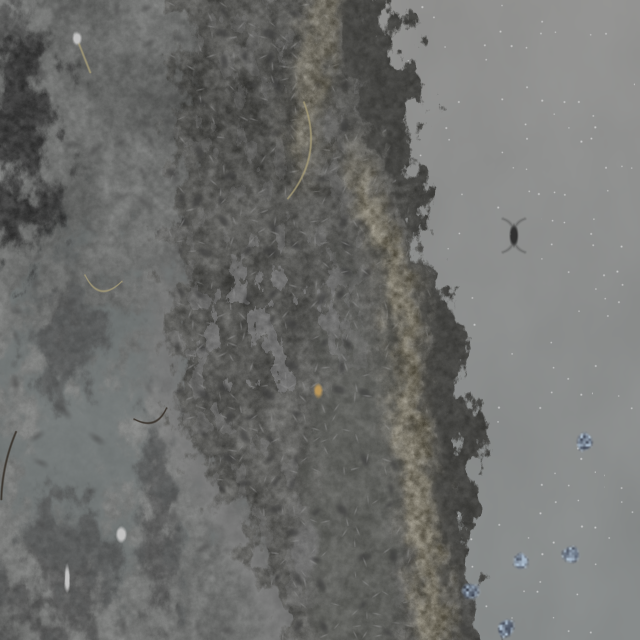
Give the GLSL for this texture, as a WebGL 2 fragment shader.

```glsl
#version 300 es
precision highp float;
uniform vec2 u_resolution;
out vec4 fragColor;

float hash(vec2 p) {
  vec3 q = fract(p.xyx * 0.1031);
  q += dot(q, q.yzx + 33.33);
  return fract((q.x + q.y) * q.z);
}

float noise(vec2 p) {
  vec2 i = floor(p), f = fract(p);
  f *= f * (3.0 - 2.0 * f);
  return mix(mix(hash(i), hash(i + vec2(1, 0)), f.x),
             mix(hash(i + vec2(0, 1)), hash(i + 1.0), f.x), f.y);
}

// Layered noise centred on zero
float fbm(vec2 p) {
  float sum = -0.5, amp = 0.52;
  for (int i = 0; i < 5; i++) {
    sum += amp * noise(p);
    p = mat2(1.6, 1.2, -1.2, 1.6) * p + 17.3;
    amp *= 0.5;
  }
  return sum;
}

float bell(float x, float w) { return exp(-x * x / (w * w)); }
float ramp(float a, float b, float x) { return smoothstep(a, b, x); }

// Soft ellipse with a ragged rim
float blot(vec2 p, float x, float y, float w, float h, float rag) {
  return 1.0 - ramp(0.55, 1.2, length((p - vec2(x, y)) / vec2(w, h)) + rag);
}

// Bowed strand from a to b
float strand(vec2 p, vec2 a, vec2 b, float bow, float aa) {
  vec2 d = b - a, n = normalize(vec2(-d.y, d.x));
  float h = clamp(dot(p - a, d) / dot(d, d), 0.0, 1.0);
  float dist = length(p - a - d * h - n * bow * 4.0 * h * (1.0 - h));
  return 1.0 - ramp(0.0015 - aa, 0.0015 + aa, dist);
}

// One randomly turned ellipse per cell; size is in cell units
float flecks(vec2 p, float cells, float density, vec2 size, float aa) {
  vec2 g = p * cells, id = floor(g);
  vec2 q = fract(g) - 0.3 - 0.4 * vec2(hash(id + 3.0), hash(id + 8.0));
  float a = 3.0 * hash(id + 21.0) - 1.5, r = 0.5 + 0.5 * hash(id + 5.0);
  q *= mat2(cos(a), sin(a), -sin(a), cos(a));
  float d = (length(q / (size * r)) - 1.0) * size.x * r / cells;
  return step(hash(id + 40.0), density) * (1.0 - ramp(-aa, aa, d));
}

void main() {
  vec2 p = gl_FragCoord.xy / u_resolution;
  float aa = 1.0 / min(u_resolution.x, u_resolution.y), t = 1.0 - p.y;
  float broad = fbm(p * vec2(9, 6)), rough = fbm(p * vec2(42, 30) + 9.0);
  float fine = fbm(p * 115.0 + 31.0), rag = rough * 2.2 + broad;

  // Borders between the vertical bands
  float low = ramp(0.5, 1.0, t), mid = ramp(0.2, 0.52, t);
  float waterX = 0.617 + 0.038 * ramp(0.0, 0.2, t) + 0.073 * ramp(0.37, 0.53, t) + 0.018 * low;
  float wetX = 0.535 + 0.09 * ramp(0.1, 0.3, t) + 0.04 * mid + 0.03 * low;
  float mudX = 0.272 + 0.19 * ramp(0.58, 1.04, t);
  float water = ramp(-0.006, 0.006, p.x - waterX + rough * 0.12 + broad * 0.03);
  float mud = ramp(-0.012, 0.012, p.x - mudX + rough * 0.16);

  // Silty left bank
  vec3 bank = vec3(0.425, 0.43, 0.425) + 0.2 * broad + 0.13 * (rough + fine);
  bank = mix(bank, vec3(0.45, 0.475, 0.475), 0.75 * blot(p, 0.13, 0.31, 0.17, 0.24, rag));
  float gloom = max(blot(p, 0.015, 0.78, 0.07, 0.15, rag), 0.6 * blot(p, 0.0, 0.97, 0.06, 0.07, rag));
  float stain = max(blot(p, 0.1, 0.46, 0.05, 0.11, rag), blot(p, 0.09, 0.1, 0.09, 0.12, rag));
  stain = max(stain, blot(p, 0.245, 0.2, 0.035, 0.2, rag));
  bank = mix(bank, vec3(0.31) + 0.14 * fine, 0.65 * stain);
  bank = mix(bank, vec3(0.21) + 0.2 * fine, 0.85 * gloom);
  bank = mix(bank, vec3(0.29), 0.5 * flecks(p, 24.0, 0.28, vec2(0.13, 0.28), 3.0 * aa));
  float fringe = bell(p.x - mudX + 0.012, 0.032) * ramp(0.3, 0.6, t);
  bank = mix(bank, vec3(0.49) + 0.15 * rough, 0.7 * fringe);

  // Dark central mud with pale crusts and a smooth lower tongue
  vec3 soil = vec3(0.335, 0.335, 0.325) + 0.14 * broad + 0.2 * (rough + fine);
  float tongue = blot(p, 0.55, 0.18, 0.085, 0.4, rag * 0.4);
  soil = mix(soil, vec3(0.385, 0.39, 0.375) + 0.1 * (fine + rough), 0.8 * tongue);
  float crust = ramp(0.08, 0.13, fbm(p * vec2(48, 30) + 70.0)) * (1.0 - 0.7 * tongue);
  crust *= 0.35 + 0.55 * blot(p, 0.43, 0.47, 0.15, 0.17, 0.0);
  crust = max(crust, 0.8 * blot(p, 0.474, 0.14, 0.022, 0.055, rag * 0.6));
  soil = mix(soil, vec3(0.46) + 0.15 * fine, crust);
  soil = mix(soil, vec3(0.24), 0.65 * flecks(p, 27.0, 0.4, vec2(0.17, 0.3), 2.5 * aa));
  soil = mix(soil, vec3(0.57), 0.6 * flecks(p, 62.0, 0.25, vec2(0.07, 0.3), aa));

  // Wet dark strip and sandy seams
  float wet = ramp(-0.012, 0.012, p.x - wetX + rough * 0.15);
  wet *= 1.0 - 0.6 * bell(t - 0.4, 0.025) - 0.45 * ramp(0.83, 0.95, t);
  soil = mix(soil, vec3(0.265, 0.265, 0.255) + 0.12 * fine, 0.92 * wet);
  float seam = p.x + rough * 0.06;
  float sand = 0.85 * bell(seam - 0.558 - 0.075 * mid - 0.04 * low, 0.026) * ramp(0.18, 0.32, t);
  sand = max(sand, 0.65 * bell(seam - 0.507 + 0.12 * t, 0.025) * ramp(0.66, 0.8, p.y));
  soil = mix(soil, vec3(0.485, 0.465, 0.405) + 0.4 * fine + 0.2 * rough, sand);

  // Calm grey water with bright specks
  vec3 pool = mix(vec3(0.525, 0.54, 0.54), vec3(0.57, 0.57, 0.565), p.y) + 0.05 * broad;
  float drift = 0.09 + 0.22 * bell(p.x - 0.91, 0.05);
  pool = mix(pool, vec3(0.84), 0.8 * flecks(p, 48.0, drift, vec2(0.07), aa));
  vec3 color = mix(mix(bank, soil, mud), pool, water);

  // Spindly shadow and glinting scraps
  vec2 s = p - vec2(0.803, 0.632);
  float legs = strand(abs(s), vec2(0, 0.006), vec2(0.017, 0.026), 0.004, 2.0 * aa);
  color = mix(color, vec3(0.15), 0.9 * max(blot(s, 0.0, 0.0, 0.007, 0.018, 0.0), 0.4 * legs));
  vec2 scraps[5] = vec2[5](vec2(0.917, 0.31), vec2(0.893, 0.133), vec2(0.815, 0.123),
                           vec2(0.737, 0.077), vec2(0.791, 0.019));
  vec3 foil = mix(vec3(0.2, 0.23, 0.3), vec3(0.72, 0.8, 0.88), noise(p * 230.0));
  for (int i = 0; i < 5; i++)
    color = mix(color, foil, 0.85 * blot(p, scraps[i].x, scraps[i].y, 0.014, 0.014, rough));

  // Straw, twigs and stones
  float straw = strand(p, vec2(0.122, 0.935), vec2(0.141, 0.887), 0.0, aa);
  straw = max(straw, strand(p, vec2(0.133, 0.57), vec2(0.19, 0.56), -0.02, aa));
  straw = max(straw, strand(p, vec2(0.45, 0.69), vec2(0.475, 0.84), -0.022, aa));
  color = mix(color, vec3(0.66, 0.62, 0.47), 0.8 * straw);
  float twig = max(strand(p, vec2(0.21, 0.345), vec2(0.26, 0.362), -0.014, aa),
                   strand(p, vec2(0.025, 0.325), vec2(0.002, 0.22), -0.005, aa));
  color = mix(color, vec3(0.2, 0.17, 0.14), 0.85 * twig);
  float pale = max(blot(p, 0.12, 0.94, 0.008, 0.011, rough), blot(p, 0.19, 0.165, 0.008, 0.011, rough));
  color = mix(color, vec3(0.76), max(pale, blot(p, 0.105, 0.096, 0.005, 0.02, rough)));
  color = mix(color, vec3(0.73, 0.59, 0.35), blot(p, 0.497, 0.39, 0.009, 0.012, rough));
  fragColor = vec4(clamp(color, 0.0, 1.0), 1.0);
}
```
